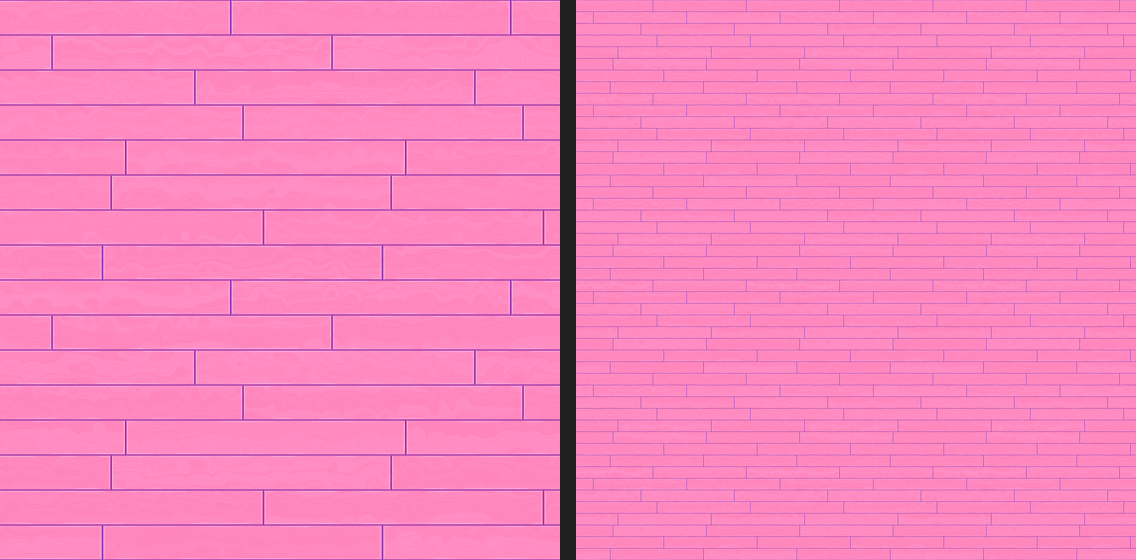
Left: one tile. Right: repeated 3 by 3.
A Shadertoy shader for this texture:

```glsl
// Pink wooden planks in staggered rows with scalloped grain and purple seams.
#define ROWS 16.0
#define PLANKS 2.0
#define SEAM_HALF_WIDTH 0.0010
#define JOINT_HALF_WIDTH 0.0013
#define RIM_OFFSET 0.0029
#define GRAIN_BANDS 9.0
#define GRAIN_WARP 0.50
#define DARK_WOOD vec3(1.00, 0.515, 0.725)
#define LIGHT_WOOD vec3(1.00, 0.565, 0.775)
#define SEAM_COLOR vec3(0.56, 0.18, 0.66)
#define RIM_COLOR vec3(0.99, 0.72, 0.92)

// Joint position of each row, in plank lengths, counted from the bottom.
const float STAGGER[8] = float[8](0.366, 0.941, 0.397, 0.449, 0.868, 0.696, 0.186, 0.824);

float hash(vec2 p) {
    return fract(sin(dot(p, vec2(127.1, 311.7))) * 43758.5453);
}

float noise(vec2 p) {
    vec2 i = floor(p), f = fract(p);
    f = f * f * (3.0 - 2.0 * f);
    return mix(mix(hash(i), hash(i + vec2(1, 0)), f.x),
               mix(hash(i + vec2(0, 1)), hash(i + vec2(1, 1)), f.x), f.y);
}

// Height field whose level lines are the grain: arches, ripples and small knots.
float grainField(vec2 p, float seed) {
    vec2 shift = vec2(seed * 91.0, seed * 37.0);
    float broad = noise(p * vec2(7.0, 1.3) + shift);
    float arches = abs(2.0 * noise(p * vec2(15.0, 2.2) + shift + 17.0) - 1.0);
    float ripples = noise(p * vec2(38.0, 3.5) + shift + 43.0);
    return p.y - GRAIN_WARP * (0.6 * broad + 0.8 * arches + 0.22 * ripples);
}

vec3 woodColor(vec2 p, float seed, float px) {
    float level = grainField(p, seed) * GRAIN_BANDS + seed * 50.0;
    float soft = clamp(px * ROWS * GRAIN_BANDS, 0.06, 0.4);

    // Broad uneven bands, then ramps that end in a crisp ring edge.
    float bands = smoothstep(0.25, 0.75, noise(vec2(level * 0.8, seed * 19.0)));
    float phase = fract(level);
    float ramp = phase * (1.0 - smoothstep(1.0 - soft, 1.0, phase));
    float ring = 1.0 - smoothstep(0.0, 0.5 * soft + 0.08, abs(phase - 0.5));
    float strength = hash(vec2(floor(level), seed * 7.0));

    float tone = 0.15 + 0.5 * bands + 0.4 * ramp + 0.16 * (seed - 0.5);
    vec3 color = mix(DARK_WOOD, LIGHT_WOOD, tone);
    return color + vec3(0.0, 0.032, 0.036) * ring * (strength - 0.55);
}

float lineMask(float dist, float halfWidth, float px) {
    return clamp((halfWidth - dist) / px + 0.5, 0.0, 1.0);
}

void mainImage(out vec4 fragColor, in vec2 fragCoord) {
    vec2 uv = fragCoord / iResolution.xy;
    float px = 1.0 / iResolution.y;

    // Plank cell: wrapped identity and local coordinates.
    float row = mod(floor(uv.y * ROWS), ROWS);
    float along = uv.x * PLANKS - STAGGER[int(row) % 8];
    vec2 local = vec2(fract(along), fract(uv.y * ROWS));
    vec2 id = vec2(mod(floor(along), PLANKS), row);
    float seed = hash(id + 3.0);
    vec3 color = woodColor(local, seed, px);

    // Distances to the row seam and to the plank joint.
    vec2 dist = min(local, 1.0 - local) / vec2(PLANKS, ROWS);

    // Worn pale rims beside the lines.
    vec2 rim = 1.0 - smoothstep(vec2(0.0), vec2(max(0.0014, px)), abs(dist - RIM_OFFSET));
    float side = step(0.5, local.y);
    float seamWear = smoothstep(0.45, 0.75, noise(vec2(local.x * 13.0, seed * 80.0 + side * 9.0)));
    float jointWear = 0.45 + 0.45 * noise(vec2(local.y * 7.0, seed * 60.0));
    color = mix(color, RIM_COLOR, max(rim.y * (0.12 + 0.5 * seamWear), rim.x * jointWear));

    // Purple gaps between the planks.
    float gap = max(lineMask(dist.y, SEAM_HALF_WIDTH, px),
                    lineMask(dist.x, JOINT_HALF_WIDTH, px));
    color = mix(color, SEAM_COLOR, gap);

    fragColor = vec4(color, 1.0);
}
```
